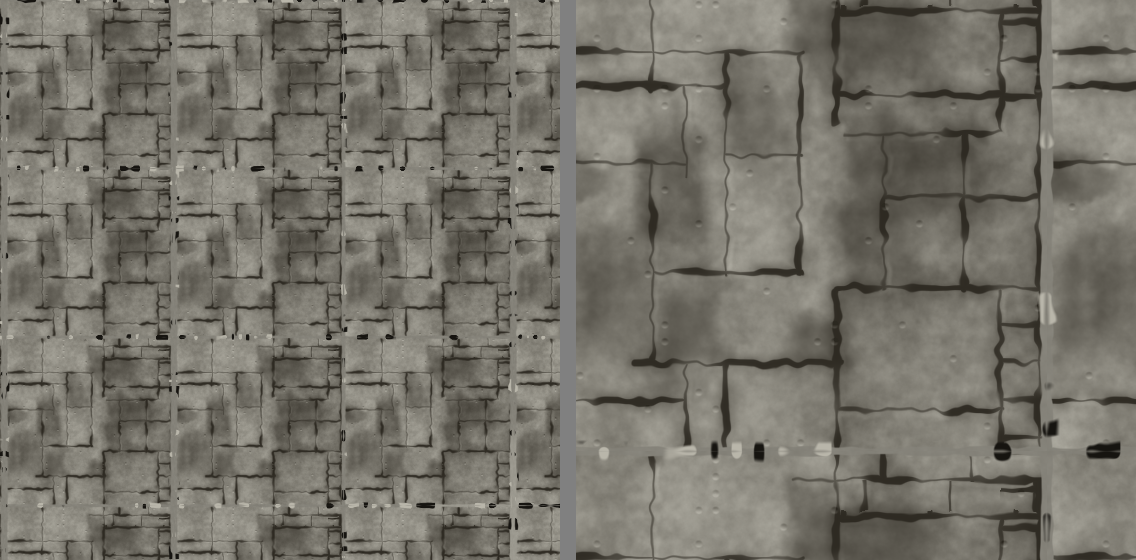
Left, the full canvas; right, a detail of the centre.
This texture is drawn by a WebGL 2 fragment shader. Its source:

```glsl
#version 300 es
precision highp float;
// Repeating panel of weathered grey masonry: cracked joints, damp stains and pale seams.
uniform vec2 u_resolution;
out vec4 outColor;

const vec2 PERIOD = vec2(0.303, 0.301);   // panel size on the canvas
const float SHIFT = 0.0075;               // horizontal start of the first panel
const vec3 SOOT = vec3(0.17, 0.155, 0.125);
const vec3 STONE = vec3(0.63, 0.62, 0.58);
const vec3 SEAM = vec3(0.52, 0.51, 0.475);
const float JOINT_WIDTH = 0.0045;
const float STAIN_DEPTH = 0.58;
const float SPLIT = 0.587;                // pale stones left of it, duller ones right

// Joints inside a panel, y down: position, then start and end along the joint.
const vec3 LEVEL[14] = vec3[](
  vec3(.055, .5, 1.), vec3(.13, .59, 1.), vec3(.21, 0., .52), vec3(.277, 0., .37),
  vec3(.295, .59, .91), vec3(.37, .6, .91), vec3(.43, 0., .29), vec3(.415, .37, .52),
  vec3(.497, .68, 1.), vec3(.647, .225, .52), vec3(.676, .59, 1.), vec3(.826, .19, .59),
  vec3(.92, .59, .91), vec3(.9, 0., .29));
const vec3 UPRIGHT[14] = vec3[](
  vec3(.225, 0., .28), vec3(.29, .28, .46), vec3(.37, .21, .65), vec3(.515, .21, .65),
  vec3(.225, .43, .82), vec3(.29, .83, 1.), vec3(.37, .83, 1.), vec3(.587, 0., .35),
  vec3(.587, .68, 1.), vec3(.91, .13, .37), vec3(.68, .37, .68), vec3(.838, .37, .68),
  vec3(.985, .06, 1.), vec3(.907, .68, 1.));
// Damp stains: centre and radii.
const vec4 STAIN[10] = vec4[](
  vec4(.67, .2, .12, .09), vec4(.65, .52, .07, .19), vec4(.77, .43, .11, .09),
  vec4(.1, .7, .14, .13), vec4(.27, .78, .08, .12), vec4(.27, .48, .06, .12),
  vec4(.42, .36, .07, .12), vec4(.53, .14, .06, .09), vec4(.58, .78, .07, .06),
  vec4(.06, .45, .1, .04));

float hash(vec2 p) {
  vec3 q = fract(p.xyx * vec3(.1031, .1030, .0973));
  q += dot(q, q.yzx + 33.33);
  return fract((q.x + q.y) * q.z);
}

float noise(vec2 p) {
  vec2 i = floor(p), f = fract(p);
  f *= f * (3. - 2. * f);
  return mix(mix(hash(i), hash(i + vec2(1, 0)), f.x),
             mix(hash(i + vec2(0, 1)), hash(i + vec2(1, 1)), f.x), f.y);
}

float fbm(vec2 p) {
  float sum = 0., gain = .5;
  for (int i = 0; i < 5; i++) {
    sum += gain * noise(p);
    p = mat2(1.6, 1.2, -1.2, 1.6) * p + 7.3;
    gain *= .5;
  }
  return sum;
}

float levelDistance(vec2 p, vec3 j) {
  return length(vec2(max(max(j.y - p.x, p.x - j.z), 0.), p.y - j.x));
}

float gridDistance(float x, float pitch) {
  return abs(fract(x / pitch + .5) - .5) * pitch;
}

float jointDistance(vec2 p) {
  float d = 1.;
  for (int i = 0; i < 14; i++)
    d = min(d, min(levelDistance(p, LEVEL[i]), levelDistance(p.yx, UPRIGHT[i])));
  // Small bricks of the top courses and of the right-hand column
  if (p.x > SPLIT && p.y < .13) d = min(d, gridDistance(p.x - .13 * floor(p.y / .06), .17));
  if (p.x > .91 && abs(p.y - .51) > .17) d = min(d, gridDistance(p.y, .075));
  return d;
}

float stains(vec2 p) {
  float clean = 1.;
  for (int i = 0; i < 10; i++) {
    vec2 q = (p - STAIN[i].xy) / STAIN[i].zw;
    q *= q;
    clean *= 1. - .8 * exp(-dot(q, q));
  }
  return 1. - clean;
}

void main() {
  vec2 canvas = gl_FragCoord.xy / u_resolution;
  vec2 grid = vec2(canvas.x - SHIFT, 1. - canvas.y) / PERIOD;
  vec2 p = fract(grid);
  float pixel = 1. / (u_resolution.y * PERIOD.y);

  // Mottled stone with brushed stains
  vec2 warp = vec2(fbm(p * 9.), fbm(p * 9. + 40.)) - .48;
  float cloud = fbm(p * 7. + 11.), grain = fbm(p * 55.);
  float streak = noise(p * vec2(38., 7.)) * .6 + noise(p.yx * vec2(30., 8.) + 5.) * .4;
  float tone = mix(.86, .73, smoothstep(-.03, .03, p.x - SPLIT));
  tone += (cloud - .48) * .55 + (grain - .48) * .28;
  tone *= 1. - STAIN_DEPTH * stains(p + warp * .13) * (.55 + .75 * streak);

  // Joints: soaked halo, broken dark line and lit lower edge
  vec2 ragged = p + (vec2(noise(p * 45.), noise(p * 45. + 20.)) - .5) * .012;
  float d = jointDistance(ragged);
  float wear = smoothstep(.25, .7, noise(p * 13. + 3.));
  float width = JOINT_WIDTH * (.5 + wear);
  float crack = 1. - smoothstep(width - pixel, width + pixel, d);
  float lit = 1. - smoothstep(0., .009, jointDistance(ragged - .009));
  tone += .13 * lit * (1. - crack) * noise(p * 25. + 9.);
  tone *= 1. - .6 * wear * exp(-d / .016);
  tone *= 1. - crack * (.5 + .4 * wear);

  // Scattered pits, dark above and light below
  vec2 cell = floor(p * 30.), pit = fract(p * 30.) - .5;
  float pitMask = step(.93, hash(cell + 2.)) * (1. - smoothstep(.12, .28, length(pit)));
  tone += pitMask * clamp(pit.y * 1.6, -.3, .25);
  vec3 color = mix(SOOT, STONE, clamp(tone, 0., 1.12));

  // Flat seams between panels, narrower at the third upright, with chipped rims
  vec2 seamId = floor(grid + .5);
  vec2 halfWidth = vec2(abs(seamId.x - 2.) < .5 ? .011 : .02, .008);
  vec2 toSeam = abs(grid - seamId) - halfWidth;
  float edge = min(toSeam.x, toSeam.y) + (noise(grid * 34.) - .5) * .007;
  float rim = 1. - smoothstep(.004, .014, abs(edge));
  float chip = noise(grid * 23. + 60.);
  float pale = step(2.5, seamId.x) * smoothstep(.25, .2, canvas.y)
             + step(2.5, seamId.y) * step(toSeam.y, toSeam.x) * smoothstep(.7, .78, canvas.x);
  vec3 seamColor = mix(SEAM, STONE, .8 * min(pale, 1.)) + (grain - .48) * .05;
  color = mix(color, seamColor, 1. - smoothstep(-pixel, pixel, edge));
  color = mix(color, SOOT * .5, rim * smoothstep(.75, .83, chip));
  color = mix(color, STONE * 1.15, rim * smoothstep(.2, .13, chip));
  outColor = vec4(color, 1.);
}
```
